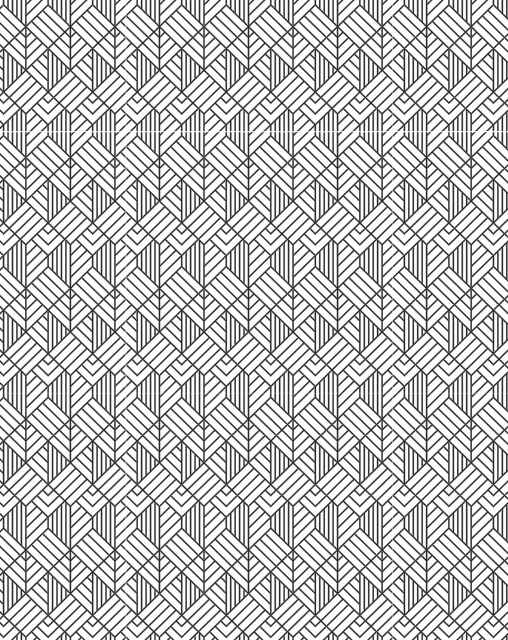
Reproduce this pattern procedurally as a WebGL 1 fragment shader.

```glsl
precision highp float;

uniform vec2 u_resolution;

const vec3 PAPER = vec3(0.992);
const vec3 INK = vec3(0.165, 0.165, 0.172);

// Lengths below are fractions of the canvas height, y measured downward.
const vec2 HALF_CELL = vec2(0.03479, 0.03407);
const vec2 ORIGIN = vec2(0.0404, 0.4505);
const vec2 SEAM_START = vec2(0.1966, 0.2057);
const vec2 SEAM_PERIOD = vec2(0.4167, 0.4090);
const float SEAM_WIDTH = 0.0022;
const float SEAM_FADE_X = 0.5;
const float SEAM_FADE_Y = 0.85;
const float SEAM_PATCH = 0.012;

// Lengths below are in half cells.
const float LINE_WIDTH = 0.068;
const float DIAGONAL_STEP = 0.5;
const float VERTICAL_STEP = 0.2;
const float CHEVRON_END = -2.5;
const float SOFTNESS = 1.15;
const float ROOT_HALF = 0.70711;

float hash(vec2 p) {
  vec3 q = fract(vec3(p.xyx) * 0.1031);
  q += dot(q, q.yzx + 33.33);
  return fract((q.x + q.y) * q.z);
}

// Distance to the nearest multiple of the period.
float repeatLine(float x, float period) {
  return abs(fract(x / period + 0.5) - 0.5) * period;
}

float diagonal(float x) {
  return repeatLine(x, DIAGONAL_STEP) * ROOT_HALF;
}

float upright(float x) {
  return repeatLine(x, VERTICAL_STEP);
}

// Distance to the nearest line of the woven blocks, two by six half cells.
float weave(vec2 p) {
  float u = mod(p.x + 1.0, 2.0) - 1.0;
  float v = mod(p.y + 3.0, 6.0) - 3.0;
  float rise = v + abs(u);
  float fall = v - abs(u);
  float spine = repeatLine(u, 1.0);

  // Outlines of the blocks
  float edge = repeatLine(rise, 2.0);
  if (abs(fall + 2.0) > 1.0) edge = min(edge, repeatLine(fall, 2.0));
  edge *= ROOT_HALF;

  // Hatching inside each block
  float hatch;
  if (rise < -2.0 || fall > 2.0) {
    hatch = diagonal(u + v);
  } else if (rise < 0.0) {
    if (fall < CHEVRON_END) {
      hatch = diagonal(fall);
    } else {
      hatch = u < 0.0 ? upright(u) : diagonal(u + v);
      edge = min(edge, (fall - CHEVRON_END) * ROOT_HALF);
      edge = min(edge, spine);
    }
  } else if (fall < 0.0) {
    hatch = diagonal(u - v);
  } else if (rise < 2.0) {
    hatch = min(diagonal(rise), abs(u));
  } else {
    hatch = u > 0.0 ? diagonal(u - v) : upright(u);
    edge = min(edge, spine);
  }
  return min(edge, hatch);
}

// Pale tile joints with a patchy strength along their length.
float seams(vec2 p, float pixel) {
  vec2 q = (p - SEAM_START) / SEAM_PERIOD;
  vec2 index = floor(q + 0.5);
  vec2 gap = abs(q - index) * SEAM_PERIOD;
  vec2 joint = 1.0 - smoothstep(-0.5 * pixel, 0.5 * pixel, gap - 0.5 * SEAM_WIDTH);
  vec2 patchId = floor(p / SEAM_PATCH);
  float wearX = mix(0.6, 1.0, hash(vec2(index.x + 7.0, patchId.y)));
  float wearY = mix(0.8, 1.0, hash(vec2(patchId.x, index.y + 19.0)));
  float rowFade = index.y == 0.0 ? SEAM_FADE_Y : 0.25 * SEAM_FADE_Y;
  return max(joint.x * SEAM_FADE_X * wearX, joint.y * rowFade * wearY);
}

void main() {
  float pixel = 1.0 / u_resolution.y;
  vec2 p = vec2(gl_FragCoord.x, u_resolution.y - gl_FragCoord.y) * pixel;

  float blur = 0.5 * SOFTNESS * pixel / HALF_CELL.x;
  float d = weave((p - ORIGIN) / HALF_CELL) - 0.5 * LINE_WIDTH;
  float ink = clamp(0.5 - 0.5 * d / blur, 0.0, 1.0);
  ink *= 1.0 - seams(p, pixel);

  gl_FragColor = vec4(mix(PAPER, INK, ink), 1.0);
}
```
